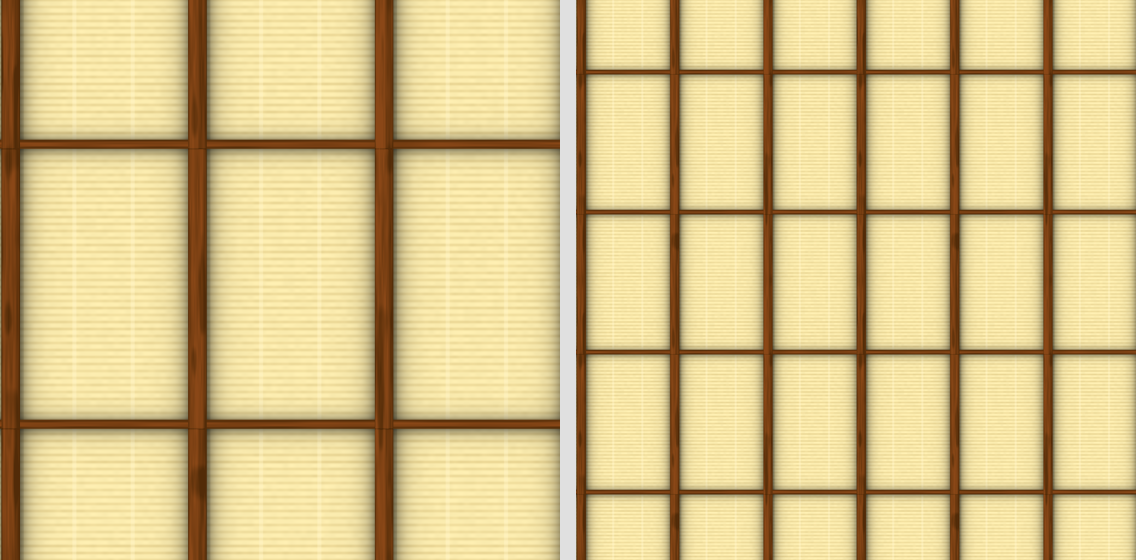
Left, the tile; right, the same tile 2 across and 2 down.
Reproduce this pattern procedurally as a three.js fragment shader.

```glsl
// Paper screen: three columns by two rows of ribbed, cream blinds in a brown
// wooden lattice. Cell distances give the frame and its soft inner shadows;
// wrapping value noise gives the grain. The canvas is 768 design units wide.
varying vec2 vUv;

float hash(vec2 p) {
  return fract(sin(dot(p, vec2(127.1, 311.7))) * 43758.5453);
}

// Value noise with a whole number of cells over the canvas, so it tiles.
float wrapNoise(vec2 uv, vec2 cells) {
  vec2 p = uv * cells;
  vec2 i = floor(p);
  vec2 f = fract(p);
  f = f * f * (3.0 - 2.0 * f);
  float a = hash(mod(i, cells));
  float b = hash(mod(i + vec2(1.0, 0.0), cells));
  float c = hash(mod(i + vec2(0.0, 1.0), cells));
  float d = hash(mod(i + vec2(1.0, 1.0), cells));
  return mix(mix(a, b, f.x), mix(c, d, f.x), f.y);
}

// Signed distance to a bar that starts at 0 and repeats every period.
float barDistance(float x, float width, float period) {
  float halfPeriod = 0.5 * period;
  return abs(mod(x - 0.5 * width + halfPeriod, period) - halfPeriod) - 0.5 * width;
}

vec3 wood(float tone) {
  return mix(vec3(0.32, 0.17, 0.03), vec3(0.54, 0.28, 0.09), clamp(tone, 0.0, 1.0));
}

vec3 blind(vec2 cell) {
  // Horizontal ribs, each with its own contrast
  float rib = vUv.y * 80.0;
  float wave = 0.5 + 0.5 * cos(6.28318 * rib);
  float contrast = mix(0.65, 1.0, hash(vec2(mod(floor(rib + 0.5), 80.0), 4.0)));
  float groove = wave * wave * contrast;
  vec3 color = mix(vec3(0.99, 0.93, 0.69), vec3(0.92, 0.84, 0.58), groove);
  color += 0.025 * (wrapNoise(vUv, vec2(96.0, 160.0)) - 0.5);

  // Two pale, beaded threads
  float thread = 1.0 - smoothstep(1.5, 4.0, abs(abs(cell.x - 140.0) - 40.0));
  color = mix(color, vec3(1.0, 0.95, 0.75), thread * (0.85 - 0.4 * wave));

  // Shadows cast by the left, right, lower and upper frame
  vec4 gap = max(vec4(cell.x - 25.5, 256.0 - cell.x, cell.y - 12.5, 384.0 - cell.y), 0.0);
  vec4 shade = 1.0 - vec4(0.50, 0.42, 0.34, 0.48) * exp(-gap / vec4(12.0, 12.0, 8.0, 8.0));
  float light = shade.x * shade.y * shade.z * shade.w;
  light *= 1.0 - 0.12 * (1.0 - smoothstep(4.0, 6.0, gap.x));
  return color * light;
}

vec3 post(vec2 cell, vec2 segment) {
  float across = cell.x / 25.5;
  float grain = 0.6 * wrapNoise(vUv, vec2(256.0, 9.0))
              + 0.4 * wrapNoise(vUv, vec2(400.0, 24.0));
  float tone = 0.45 + 0.8 * grain + 0.2 * (hash(segment) - 0.5);

  // Dark right side, its width differing from segment to segment
  float side = mix(0.55, 0.84, hash(segment + 7.0));
  tone -= 0.5 * smoothstep(side - 0.08, side + 0.08, across + 0.1 * (grain - 0.5));
  tone -= 0.45 * (1.0 - smoothstep(0.02, 0.12, across));
  tone -= 0.4 * smoothstep(0.92, 0.98, across);

  // Worn blotches, and the joint below each rail
  tone -= 0.5 * smoothstep(0.6, 0.9, wrapNoise(vUv, vec2(72.0, 14.0)));
  tone -= 0.35 * (1.0 - smoothstep(0.5, 1.8, barDistance(cell.y, 0.0, 384.0)));
  return wood(tone);
}

vec3 rail(vec2 cell) {
  float across = cell.y / 12.5;
  float grain = wrapNoise(vUv, vec2(14.0, 320.0));
  float body = smoothstep(0.08, 0.35, across) * (1.0 - smoothstep(0.6, 0.9, across));
  return wood(0.1 + 0.65 * body + 0.4 * (grain - 0.4));
}

void main() {
  vec2 p = vUv * 768.0 - vec2(2.0, 180.0);
  vec2 size = vec2(256.0, 384.0);
  vec2 cell = mod(p, size);
  vec2 segment = mod(floor(p / size), vec2(3.0, 2.0));

  float railMask = 1.0 - smoothstep(-0.8, 0.8, barDistance(p.y, 12.5, 384.0));
  float postMask = 1.0 - smoothstep(-0.8, 0.8, barDistance(p.x, 25.5, 256.0));
  vec3 color = mix(blind(cell), rail(cell), railMask);
  color = mix(color, post(cell, segment), postMask);
  gl_FragColor = vec4(color, 1.0);
}
```
